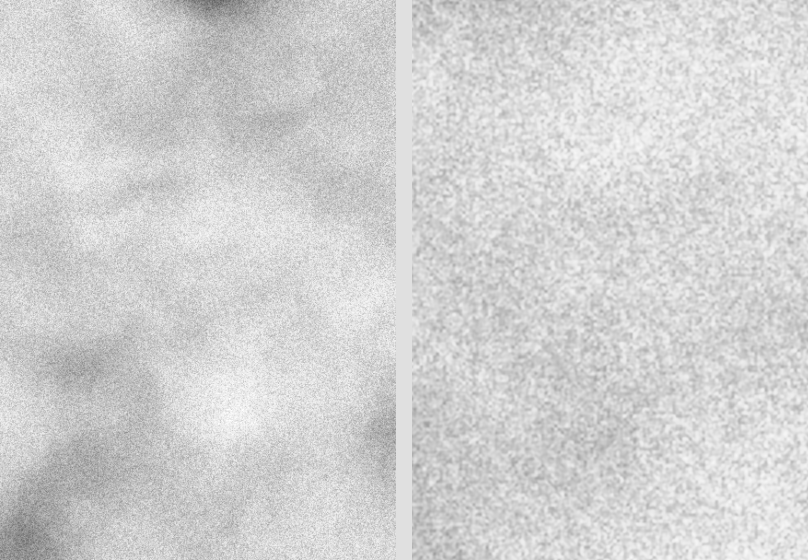
Left, the full canvas; right, a detail of the centre.
Reproduce this texture procedurally as a Shadertoy shader.

```glsl
// Soft grey clouds with dark smoky patches under fine monochrome grain.

float hash(vec2 cell) {
    uvec2 q = uvec2(ivec2(cell)) * 1664525u + 1013904u;
    q.x += q.y * 1664525u;
    q.y += q.x * 1664525u;
    q ^= q >> 16u;
    q.x += q.y * 1664525u;
    q.y += q.x * 1664525u;
    q ^= q >> 16u;
    return float(q.x & 65535u) / 65535.0;
}

float valueNoise(vec2 p) {
    vec2 cell = floor(p);
    vec2 f = fract(p);
    f = f * f * (3.0 - 2.0 * f);
    float low = mix(hash(cell), hash(cell + vec2(1, 0)), f.x);
    float high = mix(hash(cell + vec2(0, 1)), hash(cell + vec2(1, 1)), f.x);
    return mix(low, high, f.y);
}

// Layered noise centred on zero, each layer turned against the last.
float fbm(vec2 p) {
    float sum = 0.0, amplitude = 0.5;
    for (int octave = 0; octave < 6; octave++) {
        p = mat2(0.8, 0.6, -0.6, 0.8) * p * 2.0 + 17.3;
        sum += amplitude * (valueNoise(p) - 0.5);
        amplitude *= 0.55;
    }
    return sum;
}

// Soft elliptical patch, tilted by an angle.
float smoke(vec2 p, vec2 centre, vec2 radius, float angle) {
    p -= centre;
    float c = cos(angle), s = sin(angle);
    p = vec2(c * p.x + s * p.y, c * p.y - s * p.x) / radius;
    return exp(-dot(p, p));
}

void mainImage(out vec4 fragColor, in vec2 fragCoord) {
    vec2 p = fragCoord / iResolution.y;
    p.x += 0.5 * (0.707 - iResolution.x / iResolution.y);

    // Mottled clouds, gently bent by another noise field
    vec2 warp = vec2(fbm(p * 3.5 + 3.0), fbm(p * 3.5 + 41.0));
    vec2 bent = p + 0.09 * warp;
    float tone = 0.836 + 0.24 * fbm(bent * 3.6 + 9.0);

    // Broad dark areas at the top, the lower left and the right edge
    tone -= 0.32 * smoke(bent, vec2(0.38, 1.01), vec2(0.11, 0.055), 0.0);
    tone -= 0.13 * smoke(bent, vec2(0.41, 0.86), vec2(0.13, 0.13), 0.3);
    tone -= 0.07 * smoke(bent, vec2(0.51, 0.79), vec2(0.10, 0.03), 0.5);
    tone -= 0.06 * smoke(bent, vec2(0.65, 0.93), vec2(0.10, 0.10), 0.0);
    tone -= 0.10 * smoke(bent, vec2(0.24, 0.66), vec2(0.14, 0.025), 0.2);
    tone -= 0.11 * smoke(bent, vec2(0.15, 0.35), vec2(0.09, 0.05), -0.2);
    tone -= 0.21 * smoke(bent, vec2(0.14, 0.14), vec2(0.13, 0.085), 0.6);
    tone -= 0.26 * smoke(bent, vec2(0.03, 0.01), vec2(0.10, 0.09), 0.6);
    tone -= 0.18 * smoke(bent, vec2(0.70, 0.19), vec2(0.10, 0.09), -0.3);

    // Brighter haze at the upper left and below the middle
    tone += 0.06 * smoke(bent, vec2(0.06, 0.78), vec2(0.13, 0.11), 0.0);
    tone += 0.04 * smoke(bent, vec2(0.42, 0.30), vec2(0.15, 0.12), -0.4);

    // Fine grain with slightly deeper dark specks, over softer clumps
    vec2 grainPos = p * 512.0 - 0.5;
    float grain = valueNoise(grainPos) + valueNoise(grainPos + 1031.0) - 1.0;
    grain -= 0.15 * (grain * grain - 0.167);
    float soft = valueNoise(grainPos + 2517.5) - 0.5;
    float clumps = valueNoise(mat2(0.4, 0.25, -0.25, 0.4) * grainPos + 77.0) - 0.5;
    tone += 0.122 * grain + 0.09 * soft + 0.05 * clumps;

    // Gentle shoulder on the highlights
    tone -= 0.4 * max(tone - 0.91, 0.0);
    fragColor = vec4(vec3(clamp(tone, 0.0, 1.0)), 1.0);
}
```
